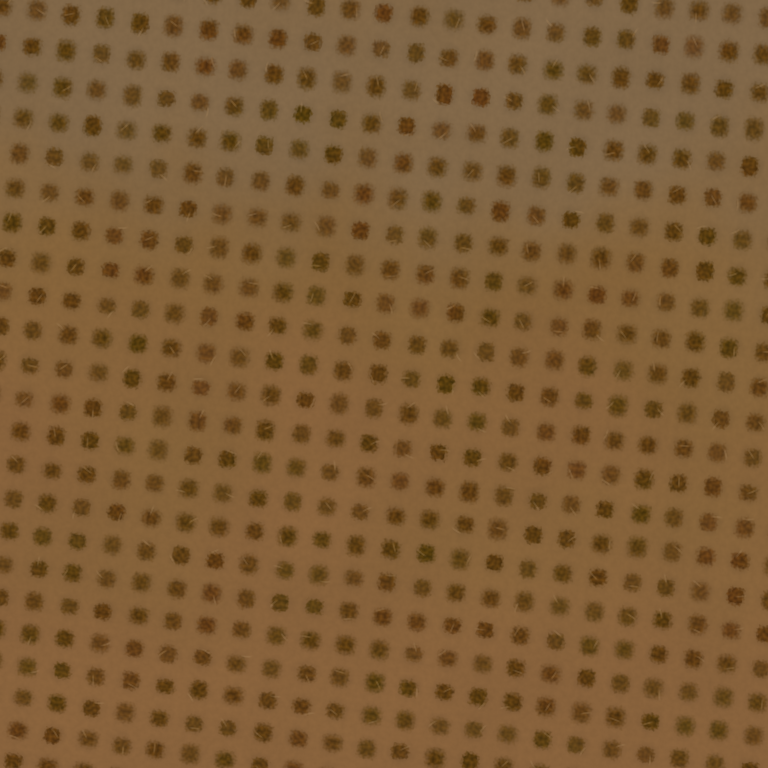
Reproduce this texture procedurally as a Shadertoy shader.

```glsl
const vec3 WARM = vec3(0.535, 0.385, 0.235);
const vec3 GREY = vec3(0.505, 0.405, 0.285);
const vec3 OLIVE = vec3(0.505, 0.385, 0.215);
const vec3 HOLE = vec3(0.345, 0.225, 0.065);
const vec3 FIBRE = vec3(0.64, 0.51, 0.35);

vec2 hash2(vec2 p) {
    vec3 q = fract(p.xyx * vec3(0.1031, 0.1030, 0.0973));
    q += dot(q, q.yzx + 33.33);
    return fract((q.xx + q.yz) * q.zy);
}

float gradientNoise(vec2 p) {
    vec2 cell = floor(p), f = fract(p);
    vec2 u = f * f * f * (f * (f * 6.0 - 15.0) + 10.0);
    vec4 corner;
    for (int k = 0; k < 4; k++) {
        vec2 o = vec2(k & 1, k >> 1);
        float angle = 6.2832 * hash2(cell + o + 71.0).x;
        corner[k] = dot(vec2(cos(angle), sin(angle)), f - o);
    }
    return mix(mix(corner.x, corner.y, u.x), mix(corner.z, corner.w, u.x), u.y);
}

float fractalNoise(vec2 p) {
    float sum = 0.0, gain = 1.0;
    for (int k = 0; k < 3; k++) {
        sum += gain * gradientNoise(p);
        p = p * 2.03 + 17.0;
        gain *= 0.5;
    }
    return sum;
}

// Tilted lattice whose rows close up and fan out slightly down the sheet
vec2 latticeCoord(vec2 p) {
    float pitch = 0.04635 + 0.0016 * p.x;
    float drop = p.y - 0.1966 - 0.119 * p.x;
    float row = 2.0 * drop / (pitch + sqrt(pitch * pitch - 0.00052 * drop));
    float column = (p.x - 0.026 + 0.0054 * row) / 0.0448;
    return vec2(column, row);
}

// Coverage of one soft, frayed, rounded-square hole
float holeMask(vec2 local, vec2 id, vec2 grid) {
    vec2 shape = hash2(id + 5.0), look = hash2(id + 43.0);
    vec2 q = local - 0.07 * (hash2(id + 19.0) - 0.5);
    q += 0.045 * vec2(gradientNoise(grid * 7.0), gradientNoise(grid * 7.0 + 40.0));
    q = abs(q * (1.0 + 0.16 * (shape - 0.5)));
    float d = pow(q.x * q.x * q.x + q.y * q.y * q.y, 1.0 / 3.0);
    float radius = mix(0.205, 0.245, shape.x);
    float blur = mix(0.07, 0.15, look.x);
    float fray = 0.07 * gradientNoise(grid * 12.0);
    float mask = 1.0 - smoothstep(radius - blur, radius + blur, d + fray);
    return mask * mix(0.72, 1.08, look.y);
}

// A short pale hair near the rim of some holes
float fibreMask(vec2 local, vec2 id) {
    vec2 r = hash2(id + 87.0), s = hash2(id + 131.0);
    float angle = 6.2832 * r.x;
    vec2 along = vec2(cos(angle), sin(angle));
    vec2 q = local - 0.5 * (s - 0.5);
    float t = dot(q, along);
    float side = dot(q, vec2(-along.y, along.x)) + 1.5 * t * t * (s.x - 0.5);
    float line = 1.0 - smoothstep(0.008, 0.045, abs(side));
    return line * (1.0 - smoothstep(0.06, 0.2, abs(t))) * step(0.45, r.y);
}

// Warm lower left fading to a greyer top, with cloudy drift
vec3 sheetColor(vec2 p) {
    float cloud = fractalNoise(p * 3.0 + 4.0);
    float height = 1.0 - p.y + 0.2 * p.x + 0.35 * cloud;
    vec3 color = mix(WARM, OLIVE, 0.6 * smoothstep(0.2, 0.75, height));
    color = mix(color, GREY, smoothstep(0.6, 1.15, height));
    return color * (1.0 + 0.03 * fractalNoise(p * 6.0 + 21.0));
}

void mainImage(out vec4 fragColor, in vec2 fragCoord) {
    vec2 p = fragCoord / iResolution.xy;
    p.y = 1.0 - p.y;
    vec2 grid = latticeCoord(p);
    vec2 id = round(grid);
    vec2 local = grid - id;

    // Sheet with fine grain and a faint shadow around each hole
    vec3 color = sheetColor(p);
    color *= 1.0 + 0.03 * fractalNoise(grid * 6.0 + 60.0);
    color *= 1.0 - 0.07 * (1.0 - smoothstep(0.15, 0.48, length(local)));

    // Holes with mottled depth and slight hue drift
    vec3 holeColor = HOLE * (1.0 + 0.35 * gradientNoise(grid * 9.0 + 30.0));
    holeColor += vec3(0.05, -0.01, 0.03) * gradientNoise(p * 9.0 + 11.0);
    color = mix(color, holeColor, clamp(holeMask(local, id, grid), 0.0, 1.0));

    // Loose fibres
    color = mix(color, FIBRE, 0.3 * fibreMask(local, id));
    fragColor = vec4(color, 1.0);
}
```
